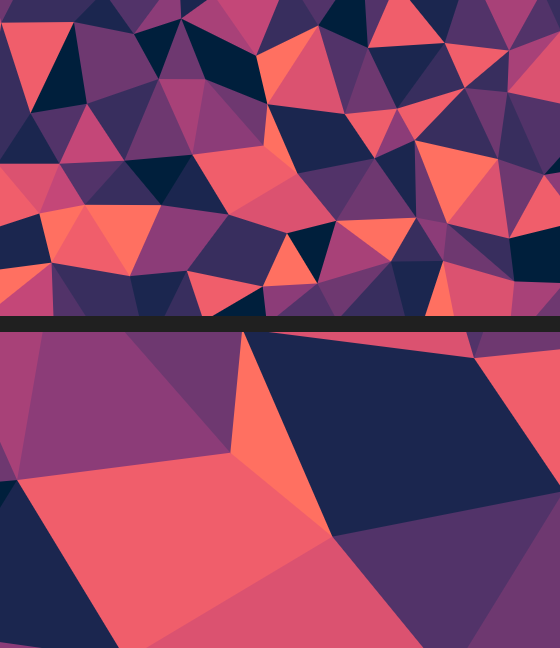
Top: the whole. Bottom: its middle third, enlarged.
This background is drawn by a Shadertoy shader. Its source:

```glsl
// Low-poly mosaic of flat triangles running from navy through plum to coral.
// A staggered, jittered lattice is split into triangles along the better diagonal
// of each quad; every triangle takes a hashed palette colour with smoothed edges.

const float ROWS = 5.2;      // lattice rows over the canvas height
const float JITTER = 0.66;   // full jitter width, small enough to keep quads simple
const vec2 ORIGIN = vec2(20.35, 30.4);

const int TONES = 11;
const vec3 PALETTE[TONES] = vec3[TONES](
    vec3(0.00, 0.12, 0.235), vec3(0.106, 0.15, 0.31), vec3(0.22, 0.18, 0.37),
    vec3(0.32, 0.20, 0.41),  vec3(0.43, 0.22, 0.44),  vec3(0.55, 0.235, 0.47),
    vec3(0.66, 0.255, 0.47), vec3(0.77, 0.28, 0.47),  vec3(0.86, 0.32, 0.44),
    vec3(0.94, 0.37, 0.42),  vec3(1.00, 0.44, 0.38));

// Upper end of each tone's slice of the unit interval
const float SHARE_END[TONES] = float[TONES](
    0.075, 0.19, 0.31, 0.41, 0.49, 0.58, 0.64, 0.71, 0.79, 0.93, 1.0);

// Sine-free hash: three inputs to two values in 0..1
vec2 hash23(vec3 p) {
    vec3 q = fract(p * vec3(0.1031, 0.1030, 0.0973));
    q += dot(q, q.yzx + 33.33);
    return fract((q.xx + q.yz) * q.zy);
}

float cross2(vec2 u, vec2 v) {
    return u.x * v.y - u.y * v.x;
}

// Lattice point: odd rows shifted by half a cell, then jittered
vec2 latticePoint(vec2 id) {
    vec2 stagger = vec2(0.5 * mod(id.y, 2.0), 0.0);
    return id + stagger + JITTER * (hash23(vec3(id, 7.0)) - 0.5);
}

// Delaunay test: true when the interior angles at b and d sum to at most pi
bool diagonalFromA(vec2 a, vec2 b, vec2 c, vec2 d) {
    float sinB = cross2(c - b, a - b), cosB = dot(c - b, a - b);
    float sinD = cross2(a - d, c - d), cosD = dot(a - d, c - d);
    return sinB * cosD + cosB * sinD >= 0.0;
}

// Signed distance to a directed edge, positive on its left
float edgeDistance(vec2 p, vec2 from, vec2 to) {
    vec2 along = to - from;
    return cross2(along, p - from) / max(length(along), 1e-4);
}

// Smoothed coverage of a counter-clockwise triangle
float triangleCoverage(vec2 p, vec2 a, vec2 b, vec2 c, float pixel) {
    float inside = min(edgeDistance(p, a, b),
                   min(edgeDistance(p, b, c), edgeDistance(p, c, a)));
    return clamp(inside / pixel + 0.5, 0.0, 1.0);
}

// Palette colour; a low-discrepancy step keeps the tone shares balanced
vec3 triangleColor(vec2 id, float half_) {
    float step_ = dot(vec3(id, half_), vec3(0.7549, 0.5698, 0.37));
    float pick = fract(step_ + 0.5 * hash23(vec3(id, 19.0 + half_)).x);
    int tone = 0;
    while (tone < TONES - 1 && pick > SHARE_END[tone]) tone++;
    return PALETTE[tone];
}

void mainImage(out vec4 fragColor, in vec2 fragCoord) {
    float pixel = ROWS / iResolution.y;
    vec2 p = fragCoord * pixel + ORIGIN;
    vec2 base = floor(p);

    // Blend the triangles of all quads that can reach this point
    vec3 color = vec3(0.0);
    float total = 0.0;
    for (int y = -1; y <= 1; y++) {
        for (int x = -2; x <= 1; x++) {
            vec2 id = base + vec2(x, y);
            vec2 a = latticePoint(id);
            vec2 b = latticePoint(id + vec2(1.0, 0.0));
            vec2 c = latticePoint(id + vec2(1.0, 1.0));
            vec2 d = latticePoint(id + vec2(0.0, 1.0));

            // Rotate the corners so the split always runs from a to c
            if (!diagonalFromA(a, b, c, d)) {
                vec2 first = a;
                a = b; b = c; c = d; d = first;
            }
            float lower = triangleCoverage(p, a, b, c, pixel);
            float upper = triangleCoverage(p, a, c, d, pixel);
            if (lower > 0.0) color += lower * triangleColor(id, 0.0);
            if (upper > 0.0) color += upper * triangleColor(id, 1.0);
            total += lower + upper;
        }
    }
    fragColor = vec4(color / max(total, 1e-4), 1.0);
}
```
